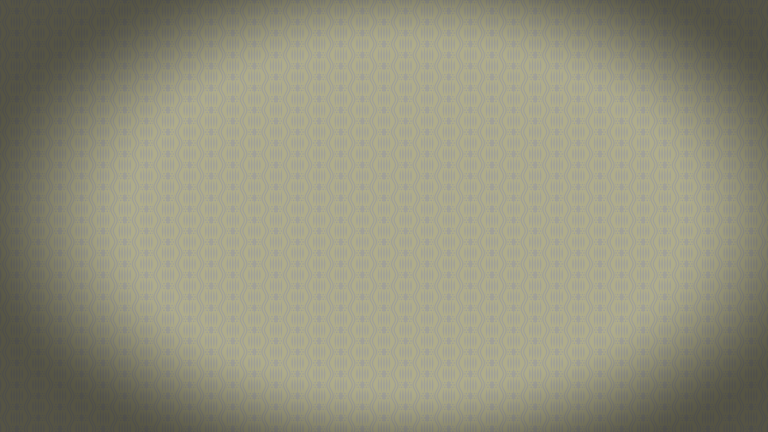
Reproduce this pattern procedurally as a Shadertoy shader.

```glsl
// Fine half-drop ogee wallpaper: waved strokes frame cells of tapering bars,
// with diamonds and dots at the narrow waists. Two interleaved sets of columns
// share one distance-function motif, shaded by a soft oval vignette.

const vec2 CELL = vec2(0.0500, 0.0509);       // cell size in canvas heights
const vec2 CELL_ANCHOR = vec2(0.0, -0.0093);  // offset from canvas centre
const vec3 KHAKI = vec3(0.686, 0.676, 0.543);
const vec3 GREY = vec3(0.626, 0.624, 0.594);
const float TAU = 6.2832;

float coverage(float dist, float blur) {
    return 1.0 - smoothstep(-blur, blur, dist);
}

// Vertical bar, widest in the middle and pointed at both ends.
float spindle(vec2 q, float halfWidth, float halfHeight) {
    float t = q.y / halfHeight;
    return abs(q.x) - halfWidth * (1.0 - t * t);
}

// Mirrored pair of waved strokes that frame the cell.
float frame(vec2 q, float reach, float swing, float halfWidth) {
    float curve = reach + swing * cos(TAU * q.y);
    return abs(abs(q.x) - curve) - halfWidth;
}

float diamond(vec2 q, vec2 halfSize) {
    vec2 t = abs(q) / halfSize;
    return (t.x + t.y - 1.0) * halfSize.x * 0.85;
}

// Staggered dots along the top and bottom of the cell.
float dotBand(vec2 q, float pitch, float radius) {
    float dist = 1.0;
    for (int row = 0; row < 2; row++) {
        float shift = 0.5 * float(row);
        vec2 a = vec2(q.x, 0.5 - abs(q.y) - 0.11 * float(row));
        a.x = (fract(a.x / pitch + 0.5 + shift) - 0.5) * pitch;
        dist = min(dist, length(a) - radius);
    }
    return max(dist, abs(q.x) - 0.29);
}

float motif(vec2 q) {
    float dist = frame(q, 0.44, 0.09, 0.030);
    for (int i = -2; i <= 2; i++) {
        float k = float(i);
        vec2 bar = q - vec2(0.125 * k, 0.0);
        dist = min(dist, spindle(bar, 0.036, 0.33 - 0.015 * k * k));
    }
    dist = min(dist, dotBand(q, 0.125, 0.034));
    return min(dist, diamond(vec2(q.x, 0.5 - abs(q.y)), vec2(0.12, 0.21)));
}

// Every second column drops by half a cell.
float halfDrop(vec2 grid) {
    float dist = 1.0;
    for (int set = 0; set < 2; set++) {
        vec2 moved = grid - vec2(float(set), 0.5 - 0.5 * float(set));
        vec2 q = vec2(2.0 * fract(0.5 * moved.x + 0.5) - 1.0,
                      fract(moved.y + 0.5) - 0.5);
        dist = min(dist, motif(q));
    }
    return dist;
}

float vignette(vec2 uv, vec2 centre, vec2 squeeze) {
    float radius = length((uv - centre) * squeeze);
    return mix(1.0, 0.49, smoothstep(0.37, 0.62, radius));
}

void mainImage(out vec4 fragColor, in vec2 fragCoord) {
    vec2 uv = fragCoord / iResolution.xy;
    vec2 p = (fragCoord - 0.5 * iResolution.xy) / iResolution.y;

    float blur = 0.7 / (iResolution.y * CELL.x);
    float dist = halfDrop((p - CELL_ANCHOR) / CELL);
    vec3 color = mix(KHAKI, GREY, coverage(dist, blur));
    color *= vignette(uv, vec2(0.53, 0.5), vec2(1.06, 0.97));
    fragColor = vec4(color, 1.0);
}
```
